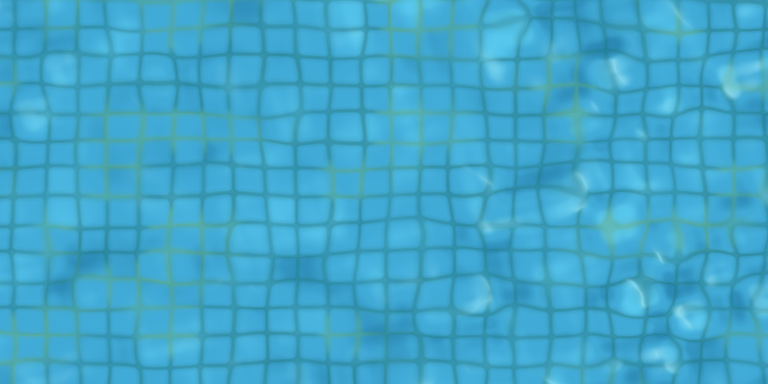
Write a WebGL 1 fragment shader that draws this texture.

```glsl
precision highp float;
// Blue pool mosaic seen through rippling water. A smooth height field bends
// a grid of rounded tiles by its slope and lights it by its curvature;
// the water is calm on the left and choppier, with glints, on the right.

uniform vec2 u_resolution;

const vec2 TILES = vec2(24.5, 13.7);       // repeats across and down
const vec2 GRID_SHIFT = vec2(0.55, 0.3);
const float CORNER = 0.2;                  // tile corner radius, in tiles
const float LINE_CORE = 0.015;             // half joint width, in tiles
const float LINE_EDGE = 0.095;             // where the joint has faded out
const float HALO = 0.24;                   // reach of the soft joint tint
const float CALM = 0.40;                   // refraction at the left
const float CHOPPY = 0.68;                 // refraction at the right
const float SLOPE_STEP = 0.22;             // sampling step for derivatives

const vec3 DEEP = vec3(0.17, 0.54, 0.71);
const vec3 TILE = vec3(0.255, 0.67, 0.845);
const vec3 LIGHT = vec3(0.34, 0.78, 0.93);
const vec3 GLINT = vec3(0.60, 0.89, 0.95);
const vec3 GROUT = vec3(0.19, 0.55, 0.63);
const vec3 OLIVE = vec3(0.33, 0.66, 0.61);

float hash(vec2 p) {
  p = fract(p * vec2(0.1031, 0.1137));
  p += dot(p, p.yx + 33.33);
  return fract((p.x + p.y) * p.x * 7.31);
}

// Value noise with a quintic fade, in 0..1
float noise(vec2 p) {
  vec2 cell = floor(p);
  vec2 f = p - cell;
  f = f * f * f * (f * (f * 6.0 - 15.0) + 10.0);
  cell += 57.0;
  float low = mix(hash(cell), hash(cell + vec2(1.0, 0.0)), f.x);
  float high = mix(hash(cell + vec2(0.0, 1.0)), hash(cell + 1.0), f.x);
  return mix(low, high, f.y);
}

vec2 turn(vec2 p) {
  return vec2(0.8 * p.x - 0.6 * p.y, 0.6 * p.x + 0.8 * p.y);
}

// Water surface: a broad swell, short ripples and a few layered sines
float waterHeight(vec2 p) {
  float swell = noise(turn(p) * 0.36);
  float ripple = noise(turn(turn(p)) * 0.78 + 19.0);
  float sway = sin(p.x * 0.9 + 1.3 * sin(p.y * 0.6)) * sin(p.y * 1.1 + p.x * 0.3);
  return swell + 0.42 * ripple + 0.06 * sway;
}

// Depth inside a rounded tile, zero at its border
float tileDepth(vec2 f) {
  vec2 q = abs(f - 0.5) - 0.5 + CORNER;
  return CORNER - length(max(q, 0.0)) - min(max(q.x, q.y), 0.0);
}

void main() {
  vec2 uv = gl_FragCoord.xy / u_resolution;
  vec2 p = uv * TILES;
  float chop = smoothstep(0.3, 0.9, uv.x + 0.25 * (noise(p * 0.22) - 0.5));

  // Slope and curvature of the water
  vec2 dx = vec2(SLOPE_STEP, 0.0);
  float center = waterHeight(p);
  float east = waterHeight(p + dx);
  float west = waterHeight(p - dx);
  float north = waterHeight(p + dx.yx);
  float south = waterHeight(p - dx.yx);
  vec2 slope = vec2(east - west, north - south) / (2.0 * SLOPE_STEP);
  float focus = (4.0 * center - east - west - north - south)
              / (SLOPE_STEP * SLOPE_STEP);

  // Refracted tile grid
  vec2 grid = p + GRID_SHIFT + slope * mix(CALM, CHOPPY, chop);
  float depth = tileDepth(fract(grid));
  float tileTone = hash(floor(grid) + 11.0) - 0.5;

  // Tile tone: per-tile shade, broad shadows and focused light
  float shade = 0.53 + 0.20 * tileTone + 0.40 * (noise(p * 0.5 + 31.0) - 0.5)
              + mix(0.12, 0.24, chop) * clamp(focus, -1.5, 1.5)
              + mix(0.15, 0.3, chop) * dot(slope, vec2(-0.5, 0.7));
  vec3 color = mix(DEEP, TILE, smoothstep(0.0, 0.5, shade));
  color = mix(color, LIGHT, smoothstep(0.5, 1.0, shade));

  // Joints: a greenish halo and a soft core, uneven in strength and hue
  float wear = noise(p * 0.8 + 71.0);
  float hue = smoothstep(0.5, 0.85, noise(p * 0.55 + 43.0));
  vec3 joint = mix(GROUT, OLIVE, hue) + 0.10 * (shade - 0.5);
  float halo = 1.0 - smoothstep(0.0, HALO, depth);
  float core = 1.0 - smoothstep(LINE_CORE, LINE_EDGE, depth);
  color = mix(color, joint, 0.38 * halo);
  color = mix(color, joint, core * mix(0.4, 0.85, wear));

  // Glints: thin bright ridges where choppy water gathers light
  vec2 drift = turn(p) * vec2(0.42, 0.7) + 0.5 * slope;
  float ridge = 1.0 - abs(2.0 * noise(drift + 5.0) - 1.0);
  float gather = smoothstep(0.1, 1.3, focus) * mix(0.2, 0.8, chop);
  color = mix(color, GLINT, gather * pow(ridge, 6.0));

  gl_FragColor = vec4(color, 1.0);
}
```
